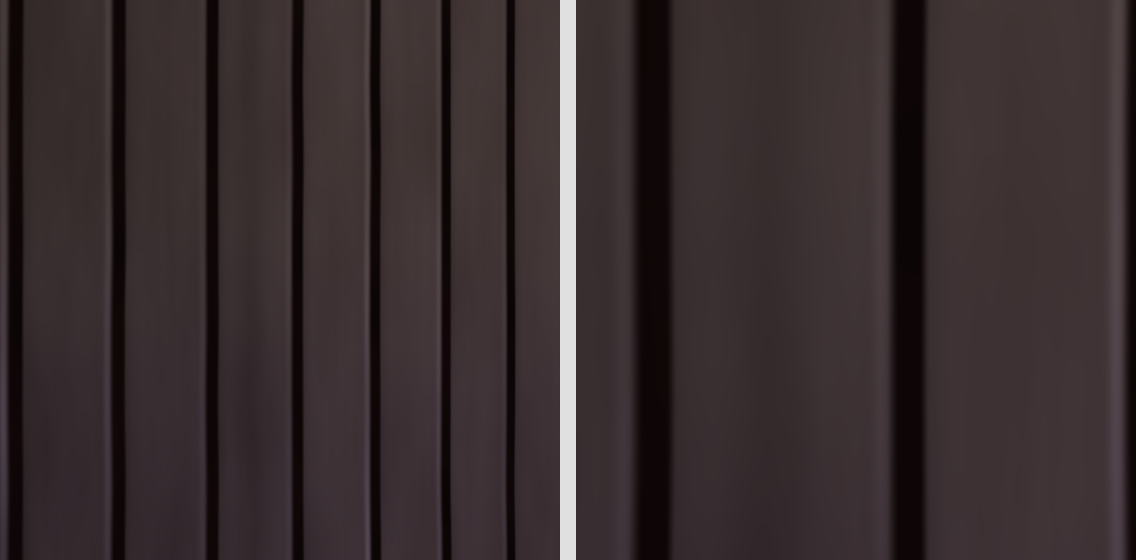
Left, the full canvas; right, a detail of the centre.
This texture is drawn by a Shadertoy shader. Its source:

```glsl
// Dark brown vertical boards that narrow to the right, split by black grooves.
// A logarithm maps x to a board coordinate with grooves at whole numbers;
// each groove has a lit lip on its left, and soft noise stains the boards.

#define FIRST_GROOVE 0.0286   // x of the leftmost groove
#define FIRST_WIDTH 0.1836    // width of the board right of it
#define SHRINK 0.911          // width ratio of neighbouring boards
#define GROOVE_HALF 0.066     // groove half width, in boards
#define LIP_OFFSET 0.112      // lip distance from the groove centre, in boards
#define LIP_HALF 0.036        // softness of the lip, in boards
#define WOBBLE 0.0022         // sideways drift of the grooves
#define STAIN 0.022           // strength of the blotches
#define GRAIN 0.006           // strength of the fine streaks

const vec3 BROWN = vec3(0.238, 0.194, 0.192);
const vec3 PLUM = vec3(0.228, 0.182, 0.202);
const vec3 GROOVE = vec3(0.050, 0.020, 0.022);
const vec3 LIP_WARM = vec3(0.070, 0.064, 0.066);
const vec3 LIP_COOL = vec3(0.090, 0.083, 0.108);

float hash(vec2 p) {
    vec3 q = fract(vec3(p.xyx) * 0.1031);
    q += dot(q, q.yzx + 33.33);
    return fract((q.x + q.y) * q.z);
}

float noise(vec2 p) {
    vec2 i = floor(p), f = fract(p);
    f = f * f * (3.0 - 2.0 * f);
    return mix(mix(hash(i), hash(i + vec2(1, 0)), f.x),
               mix(hash(i + vec2(0, 1)), hash(i + vec2(1, 1)), f.x), f.y);
}

float fbm(vec2 p) {
    float sum = 0.0, amp = 0.5;
    for (int i = 0; i < 4; i++) {
        sum += amp * noise(p);
        p = p * 2.03 + 17.0;
        amp *= 0.5;
    }
    return sum / 0.9375;
}

// Board coordinate: inverse of a geometric series of board widths.
float boardCoord(float x) {
    float s = 1.0 - (x - FIRST_GROOVE) * (1.0 - SHRINK) / FIRST_WIDTH;
    return log(max(s, 0.01)) / log(SHRINK);
}

void mainImage(out vec4 fragColor, in vec2 fragCoord) {
    vec2 uv = fragCoord / iResolution.xy;
    float drift = noise(vec2(uv.x * 5.0, uv.y * 7.0) + 40.0) - 0.5;
    float t = boardCoord(uv.x + WOBBLE * drift);
    float groove = floor(t + 0.5);
    float board = floor(t);
    float d = t - groove;

    // Board tone: warm above, cool below, lighter to the right
    float tone = mix(0.91, 1.07, smoothstep(0.0, 0.9, uv.x));
    tone *= mix(0.94, 1.02, smoothstep(0.0, 0.6, uv.y));
    tone += 0.05 * (hash(vec2(board + 9.0, 3.0)) - 0.5);
    vec3 color = mix(PLUM, BROWN, smoothstep(0.1, 0.75, uv.y)) * tone;

    // Tall blotches and fine vertical grain
    float blotch = fbm(vec2(uv.x * 13.0 + board * 7.0, uv.y * 4.0)) - 0.5;
    float streak = noise(vec2(uv.x * 110.0, uv.y * 5.0)) - 0.5;
    color += STAIN * 2.0 * blotch + GRAIN * streak;

    // Dark smear down the middle of one board
    float smear = exp(-pow((fract(t) - 0.45 + 0.1 * drift) / 0.17, 2.0));
    color *= 1.0 - 0.13 * smear * step(abs(board - 2.0), 0.5);

    // Lit lip, its strength changing along the groove and between grooves
    float lip = exp(-pow((d + LIP_OFFSET) / LIP_HALF, 2.0));
    float strength = 0.72 + 0.34 * cos((groove - 0.4) * 1.5708);
    strength *= 0.7 + 0.6 * noise(vec2(groove * 5.0, uv.y * 4.0));
    color += mix(LIP_COOL, LIP_WARM, smoothstep(0.2, 0.8, uv.y)) * lip * strength;

    // Groove: soft shade around a black core, sharper on the right
    float blur = max(d < 0.0 ? 0.028 : 0.022, fwidth(t));
    float core = 1.0 - smoothstep(-blur, blur, abs(d) - GROOVE_HALF);
    color *= 1.0 - 0.16 * exp(-pow(d / 0.12, 2.0));
    color = mix(color, GROOVE * (0.8 + 0.5 * noise(uv * vec2(20.0, 9.0))), core);

    fragColor = vec4(clamp(color, 0.0, 1.0), 1.0);
}
```
